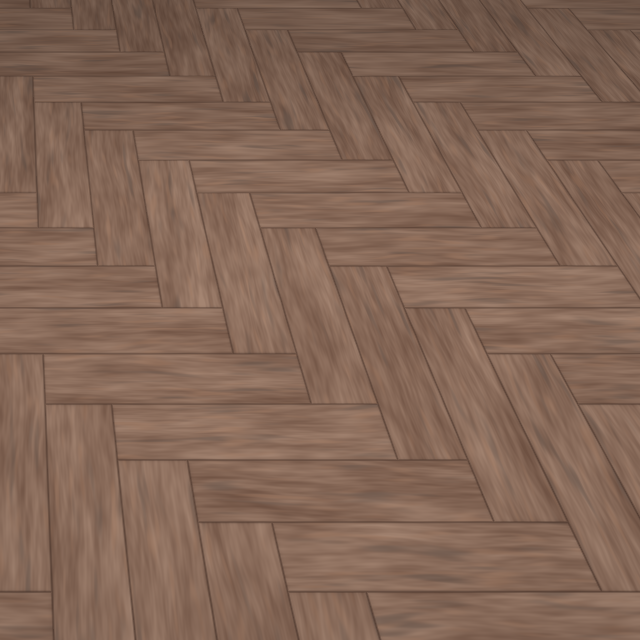
A WebGL 1 fragment shader for this texture:

```glsl
precision highp float;
// Brown wooden herringbone floor, four-to-one planks, receding in perspective.
uniform vec2 u_resolution;

#define PLANK_LENGTH 4.0                   // in plank widths
#define HORIZON 1.0036                     // height of the horizon above the top edge
#define DEPTH_SCALE 32.26                  // depth in plank widths = DEPTH_SCALE / drop
#define WIDTH_SCALE 2.053                  // plank width on canvas = WIDTH_SCALE / depth
#define FLOOR_ORIGIN vec2(0.59, 16.73)     // corner of the plank grid on the floor
#define VANISH_X 0.009
#define JOINT_WIDTH 0.024
#define DARK_WOOD vec3(0.440, 0.325, 0.265)
#define LIGHT_WOOD vec3(0.648, 0.525, 0.450)
#define GREY_STREAK vec3(0.400, 0.335, 0.300)
#define ORANGE_STREAK vec3(0.650, 0.490, 0.390)
#define JOINT_COLOR vec3(0.300, 0.215, 0.175)

vec2 hash2(vec2 p) {
  vec3 q = fract(p.xyx * vec3(0.1031, 0.1030, 0.0973));
  q += dot(q, q.yzx + 33.33);
  return fract((q.xx + q.yz) * q.zy);
}

float cornerSlope(vec2 cell, vec2 offset) {
  float angle = 6.28318 * hash2(cell).x;
  return dot(vec2(cos(angle), sin(angle)), offset);
}

float gradientNoise(vec2 p) {
  vec2 i = floor(p), f = p - i;
  vec2 w = f * f * f * (f * (f * 6.0 - 15.0) + 10.0);
  vec2 e = vec2(1.0, 0.0);
  float low = mix(cornerSlope(i, f), cornerSlope(i + e, f - e), w.x);
  float high = mix(cornerSlope(i + e.yx, f - e.yx), cornerSlope(i + 1.0, f - 1.0), w.x);
  return mix(low, high, w.y);
}

// Noise stretched along the plank, faded where it is finer than a pixel.
float streaks(vec2 p, vec2 frequency, vec2 footprint) {
  vec2 density = frequency * footprint;
  float fade = 1.0 - smoothstep(0.3, 0.9, max(density.x, density.y));
  return fade * gradientNoise(p * frequency);
}

// Share of a pixel covered by a joint whose centre lies at the given distance.
float jointCover(float dist, float footprint) {
  float halfPixel = 0.85 * footprint, halfJoint = 0.5 * JOINT_WIDTH;
  float overlap = min(dist + halfPixel, halfJoint) - max(dist - halfPixel, -halfJoint);
  return max(overlap, 0.0) / (2.0 * halfPixel);
}

vec3 woodColor(vec2 p, vec2 id, vec2 footprint) {
  vec2 seed = hash2(id + 57.0);
  p += floor(seed * 90.0) * vec2(7.0, 3.0);
  p.y += 0.10 * gradientNoise(p * vec2(0.5, 1.3)) + 0.05 * (seed.x - 0.5) * p.x;

  // Broad figure, streaks and fine fibres
  float tone = 0.5 + 0.16 * (seed.y - 0.5);
  tone += 0.42 * streaks(p, vec2(0.42, 2.3), footprint);
  tone += 0.34 * streaks(p + 11.3, vec2(0.8, 6.0), footprint);
  tone += 0.30 * streaks(p + 23.7, vec2(1.7, 13.0), footprint);
  tone += 0.22 * streaks(p + 37.1, vec2(3.2, 25.0), footprint);
  vec3 color = mix(DARK_WOOD, LIGHT_WOOD, clamp(tone, 0.0, 1.0));

  // Cool dark veins and warm flecks
  float vein = streaks(p + 51.9, vec2(0.6, 5.0), footprint)
             + 0.6 * streaks(p + 5.3, vec2(1.5, 12.0), footprint);
  float fleck = streaks(p + 71.3, vec2(1.5, 10.0), footprint)
              + 0.4 * streaks(p + 63.1, vec2(0.5, 2.5), footprint);
  color = mix(color, GREY_STREAK, 0.50 * smoothstep(0.20, 0.70, vein));
  return mix(color, ORANGE_STREAK, 0.36 * smoothstep(0.15, 0.60, fleck));
}

void main() {
  vec2 uv = gl_FragCoord.xy / u_resolution;
  vec2 pixel = 1.0 / u_resolution;

  // Project the canvas onto the floor, in plank widths
  float depth = DEPTH_SCALE / (1.0 - uv.y + HORIZON);
  float side = (uv.x - VANISH_X) * depth / WIDTH_SCALE;
  vec2 ground = vec2(side, depth) - FLOOR_ORIGIN;
  vec2 footprint = pixel * vec2(depth / WIDTH_SCALE, depth * depth / DEPTH_SCALE);

  // Herringbone: each diagonal step alternates crosswise and lengthwise planks
  vec2 cell = floor(ground), local = fract(ground);
  float stair = mod(cell.x + cell.y - 3.0, 2.0 * PLANK_LENGTH);
  bool lengthwise = stair >= PLANK_LENGTH;
  if (lengthwise) {
    stair -= PLANK_LENGTH;
    cell = cell.yx;
    local = local.yx;
    footprint = footprint.yx;
  }
  vec2 plank = vec2(stair + local.x, local.y);
  vec2 id = vec2(cell.x - stair, cell.y) + (lengthwise ? 131.0 : 0.0);
  vec3 color = woodColor(plank, id, footprint);

  // Thin joints with a faint worn edge
  vec2 edge = min(plank, vec2(PLANK_LENGTH, 1.0) - plank);
  float joint = max(jointCover(edge.x, footprint.x), jointCover(edge.y, footprint.y));
  color *= 1.0 - 0.04 * (1.0 - smoothstep(0.0, 0.07, min(edge.x, edge.y)));
  color = mix(color, JOINT_COLOR, 0.68 * joint);

  // Soft light that fades toward the far side
  vec2 away = uv - vec2(0.45, 0.40);
  float light = 1.0 - 0.13 * away.x * away.x - 0.22 * away.y * away.y;
  light -= 0.13 * smoothstep(0.65, 1.05, uv.y);
  gl_FragColor = vec4(color * light, 1.0);
}
```
